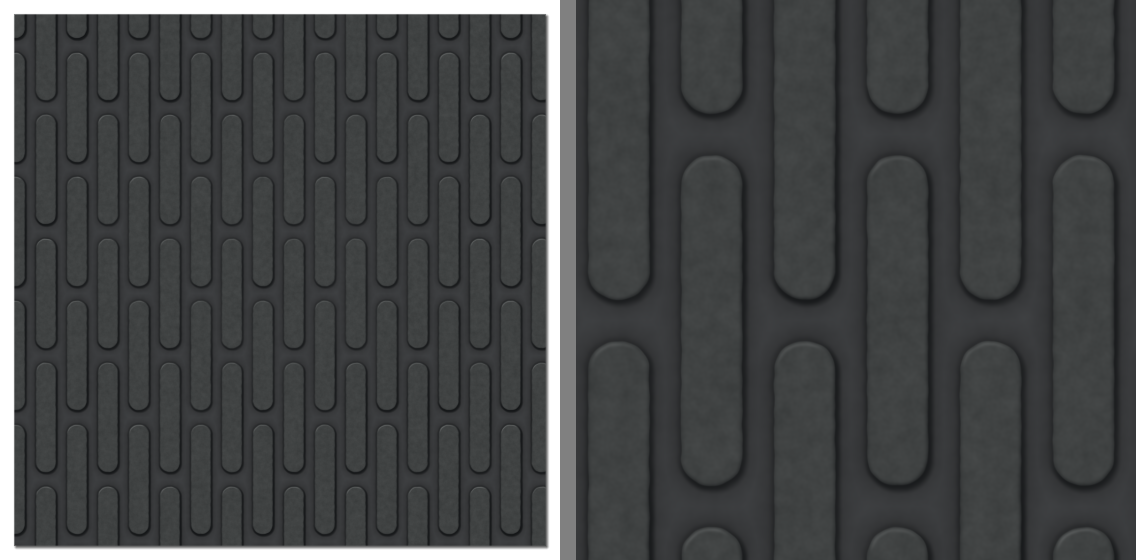
Left: the whole. Right: its middle third, enlarged.
Give the GLSL for this texture, as a Shadertoy shader.

```glsl
const vec2 PITCH = vec2(0.05534, 0.2214);     // column spacing, bar spacing
const vec2 ODD_CENTER = vec2(0.0821, 0.6973); // one bar of the odd columns
const vec2 BAR_HALF = vec2(0.0182, 0.0983);
const float BAR_RADIUS = 0.0172;
const float PANEL_HALF = 0.4745;

const vec3 RUBBER = vec3(0.25, 0.26, 0.26);
const vec3 FLOOR_COLOR = vec3(0.25, 0.257, 0.265);
const vec3 CHANNEL = vec3(0.18, 0.183, 0.188);
const vec3 CREASE = vec3(0.085, 0.092, 0.098);
const vec3 HIGHLIGHT = vec3(0.40, 0.41, 0.41);

vec2 hashGradient(vec2 cell) {
    vec3 h = fract(cell.xyx * vec3(0.1031, 0.1030, 0.0973));
    h += dot(h, h.yzx + 33.33);
    float angle = 6.28318 * fract((h.x + h.y) * h.z);
    return vec2(cos(angle), sin(angle));
}

float gradientNoise(vec2 p) {
    vec2 i = floor(p), f = p - i;
    vec2 u = f * f * f * (f * (f * 6.0 - 15.0) + 10.0);
    vec2 e = vec2(1.0, 0.0);
    float a = dot(hashGradient(i), f);
    float b = dot(hashGradient(i + e), f - e);
    float c = dot(hashGradient(i + e.yx), f - e.yx);
    float d = dot(hashGradient(i + 1.0), f - 1.0);
    return mix(mix(a, b, u.x), mix(c, d, u.x), u.y);
}

float fractalNoise(vec2 p) {
    float sum = 0.0, amplitude = 0.6;
    for (int i = 0; i < 3; i++) {
        sum += amplitude * gradientNoise(p);
        p = p * 2.03 + 17.3;
        amplitude *= 0.65;
    }
    return sum;
}

float roundedBox(vec2 p, vec2 halfSize, float radius) {
    vec2 q = abs(p) - halfSize + radius;
    return length(max(q, 0.0)) + min(max(q.x, q.y), 0.0) - radius;
}

// Distance to the nearest bar; every other column is shifted by half a repeat
float barDistance(vec2 p) {
    p -= ODD_CENTER;
    float nearest = floor(p.x / PITCH.x + 0.5);
    float dist = 1.0;
    for (int i = -1; i <= 1; i++) {
        float column = nearest + float(i);
        float y = p.y / PITCH.y - 0.5 * mod(column, 2.0);
        y = (fract(y + 0.5) - 0.5) * PITCH.y;
        vec2 local = vec2(p.x - column * PITCH.x, y);
        dist = min(dist, roundedBox(local, BAR_HALF, BAR_RADIUS));
    }
    return dist;
}

float band(float dist, float center, float width) {
    float t = (dist - center) / width;
    return exp(-t * t);
}

vec3 rubberMat(vec2 p, float px) {
    float dist = barDistance(p) + 0.0007 * gradientNoise(p * 110.0);
    vec2 e = vec2(0.0015, 0.0);
    vec2 slope = vec2(barDistance(p + e) - barDistance(p - e),
                      barDistance(p + e.yx) - barDistance(p - e.yx)) / (2.0 * e.x);
    float lit = dot(slope, vec2(-0.35, 0.94));

    // Relief is flatter towards the upper middle of the panel
    float relief = mix(0.65, 1.0, smoothstep(0.1, 0.48, length(p - vec2(0.5, 0.56))));
    relief *= 1.0 + 0.5 * gradientNoise(p * 9.0);

    // Floor with soft occlusion beside the bars
    float gap = max(dist, 0.0);
    vec3 ground = mix(FLOOR_COLOR, CHANNEL, 0.95 * exp(-gap / 0.010));
    float shadowDist = barDistance(p - vec2(0.0016, -0.0024));
    float shadow = 1.0 - smoothstep(-0.001, 0.0035, shadowDist);
    ground = mix(ground, CREASE, 0.65 * relief * shadow);

    // Bar faces with a fine mottled grain
    float grain = fractalNoise(p * 95.0);
    float mottle = fractalNoise(p * vec2(32.0, 24.0));
    vec3 face = RUBBER + 0.035 * grain + 0.018 * mottle;
    ground += 0.010 * grain + 0.010 * mottle;
    vec3 color = mix(face, ground, smoothstep(-px, px, dist));

    // Dark crease below and beside the bars, thin glint on their upper rims
    float creaseAmount = relief * mix(0.9, 0.3, smoothstep(-0.8, 0.7, lit));
    color = mix(color, CREASE, creaseAmount * band(dist, 0.0006, 0.0019));
    float glint = relief * smoothstep(0.35, 0.95, lit) * (0.55 + 0.6 * mottle);
    return mix(color, HIGHLIGHT, clamp(glint, 0.0, 1.0) * band(dist, -0.0017, 0.0012));
}

void mainImage(out vec4 fragColor, in vec2 fragCoord) {
    vec2 p = fragCoord / iResolution.xy;
    float px = 1.0 / min(iResolution.x, iResolution.y);

    // White surround with a small drop shadow to the lower right
    float dropDist = roundedBox(p - vec2(0.5028, 0.4968), vec2(PANEL_HALF), 0.002);
    vec3 color = vec3(0.4 + 0.6 * smoothstep(-0.003, 0.005, dropDist));

    float panel = roundedBox(p - 0.5, vec2(PANEL_HALF), 0.0005);
    color = mix(rubberMat(p, px), color, smoothstep(-px, px, panel));
    fragColor = vec4(color, 1.0);
}
```
